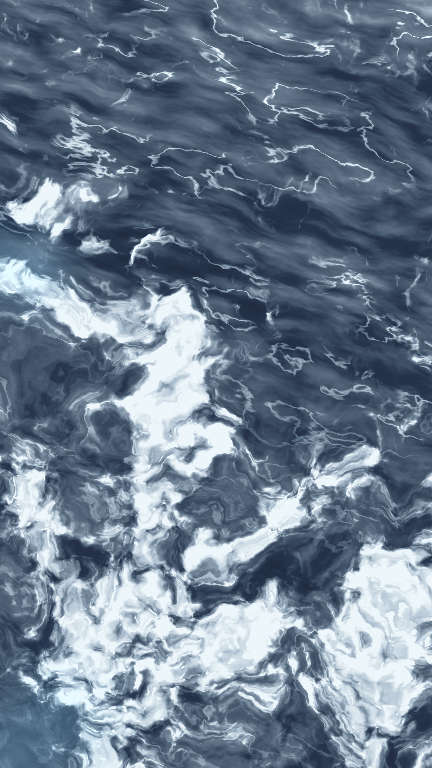
Reproduce this texture procedurally as a WebGL 1 fragment shader.

```glsl
precision highp float;
uniform vec2 u_resolution;

const vec3 DEEP = vec3(0.15, 0.205, 0.30);
const vec3 SLATE = vec3(0.27, 0.34, 0.42);
const vec3 STEEL = vec3(0.38, 0.45, 0.53);
const vec3 MIST = vec3(0.52, 0.60, 0.67);
const vec3 FROTH = vec3(0.70, 0.77, 0.83);
const vec3 FOAM = vec3(0.93, 0.965, 0.98);

float hash(vec2 p) {
  return fract(sin(dot(p, vec2(127.1, 311.7))) * 43758.5453);
}

float noise(vec2 p) {
  vec2 i = floor(p), f = fract(p);
  f = f * f * (3.0 - 2.0 * f);
  return mix(mix(hash(i), hash(i + vec2(1, 0)), f.x),
             mix(hash(i + vec2(0, 1)), hash(i + vec2(1, 1)), f.x), f.y);
}

float fbm(vec2 p) {
  float sum = 0.0, amp = 0.52;
  for (int i = 0; i < 5; i++) {
    sum += amp * noise(p);
    p = p * 2.03 + vec2(17.3, 9.1);
    amp *= 0.5;
  }
  return sum;
}

// Thin bright threads along the mid level of a noise field
float threads(vec2 p, float width) {
  return 1.0 - smoothstep(0.0, width, abs(fbm(p) - 0.5));
}

vec2 turn(vec2 p, float a) {
  float c = cos(a), s = sin(a);
  return vec2(c * p.x - s * p.y, s * p.x + c * p.y);
}

// Soft stroke from a to b
float band(vec2 p, vec2 a, vec2 b, float width) {
  vec2 d = b - a;
  float t = clamp(dot(p - a, d) / dot(d, d), 0.0, 1.0);
  vec2 r = (p - a - d * t) / width;
  return exp(-dot(r, r));
}

// Broad layout of the wake
float wake(vec2 p) {
  float c = band(p, vec2(0.0, 1.11), vec2(0.28, 1.03), 0.055);
  c = max(c, band(p, vec2(0.28, 1.06), vec2(0.44, 0.86), 0.07));
  c = max(c, band(p, vec2(0.42, 0.86), vec2(0.38, 0.52), 0.09));
  c = max(c, band(p, vec2(0.36, 0.46), vec2(0.14, 0.26), 0.15));
  c = max(c, band(p, vec2(0.61, 0.62), vec2(0.48, 0.46), 0.07));
  c = max(c, band(p, vec2(0.22, 0.03), vec2(0.60, 0.33), 0.10));
  c = max(c, band(p, vec2(0.02, 0.66), vec2(0.16, 0.40), 0.09));
  c = max(c, band(p, vec2(0.86, 0.04), vec2(0.97, 0.44), 0.11));
  c = max(c, 0.75 * band(p, vec2(0.74, 0.74), vec2(1.0, 0.58), 0.07));
  return max(c, 0.7 * band(p, vec2(0.0, 1.40), vec2(0.28, 1.24), 0.05));
}

vec3 seaColor(float t) {
  vec3 c = mix(DEEP * 0.85, DEEP, clamp(t + 1.0, 0.0, 1.0));
  c = mix(c, SLATE, clamp(t, 0.0, 1.0));
  c = mix(c, STEEL, clamp(t - 1.0, 0.0, 1.0));
  c = mix(c, MIST, clamp(t - 2.0, 0.0, 1.0));
  c = mix(c, FROTH, clamp(t - 3.0, 0.0, 1.0));
  return mix(c, FOAM, clamp(t - 4.0, 0.0, 1.0));
}

void main() {
  vec2 p = gl_FragCoord.xy / u_resolution.x;
  vec2 warp = vec2(fbm(p * 5.0), fbm(p * 5.0 + 31.7)) - 0.5;
  vec2 curl = vec2(fbm(p * 13.0 + 5.2), fbm(p * 13.0 + 47.9)) - 0.5;
  vec2 churned = p + 0.22 * warp + 0.07 * curl;
  float churn = smoothstep(0.15, -0.35, p.y - 1.28 + 0.62 * p.x + 0.5 * warp.x);

  // Open water: ripples sloping down to the right
  vec2 q = turn(p, 0.3) + 0.08 * warp;
  float swell = fbm(q * vec2(3.0, 12.0));
  float ripple = fbm(q * vec2(12.0, 42.0) + 8.0);
  float open = 0.75 + 3.0 * (swell - 0.5) + 4.0 * (ripple - 0.5);
  open += 0.7 * smoothstep(1.35, 1.78, p.y);
  float flecks = threads(q * vec2(9.0, 22.0) + 0.5 * curl, 0.045);
  flecks *= smoothstep(0.47, 0.62, fbm(q * vec2(5.0, 9.0) + 63.0));

  // Stirred water: mottled, with lacy threads
  float grain = fbm(churned * 34.0 + 12.0);
  float mottle = fbm(churned * vec2(8.0, 12.0) + 3.0);
  float lace = threads(churned * vec2(13.0, 17.0) + 20.0, 0.055);
  float stirred = 1.0 + 4.0 * (mottle - 0.5) + 3.5 * (grain - 0.5);
  stirred += 1.6 * lace * smoothstep(0.35, 0.65, mottle);

  // Foam breaks up at its rim
  float cover = wake(p + 0.28 * warp + 0.08 * curl);
  float body = cover + 1.3 * (mottle - 0.5) + 1.3 * (grain - 0.5) + 0.2 * lace;
  float foam = smoothstep(0.28, 0.95, body);
  float froth = 4.4 + 3.5 * (grain - 0.5) + 2.5 * (mottle - 0.5);

  float tone = mix(open + 3.2 * flecks, stirred + 1.3 * flecks, churn);
  tone = mix(tone, froth, foam);
  float spray = smoothstep(0.72, 0.9, noise(churned * 95.0));
  tone += 1.5 * spray * (0.15 + cover) * churn;

  // Pale aerated water beside the wake
  float haze = band(p, vec2(0.0, 0.02), vec2(0.12, 0.1), 0.13);
  haze = max(haze, band(p, vec2(0.0, 1.17), vec2(0.07, 1.15), 0.09));
  tone = mix(tone, max(tone, 2.4), 0.6 * haze);
  vec3 color = seaColor(tone) + haze * vec3(-0.03, 0.02, 0.04);
  gl_FragColor = vec4(color, 1.0);
}
```
